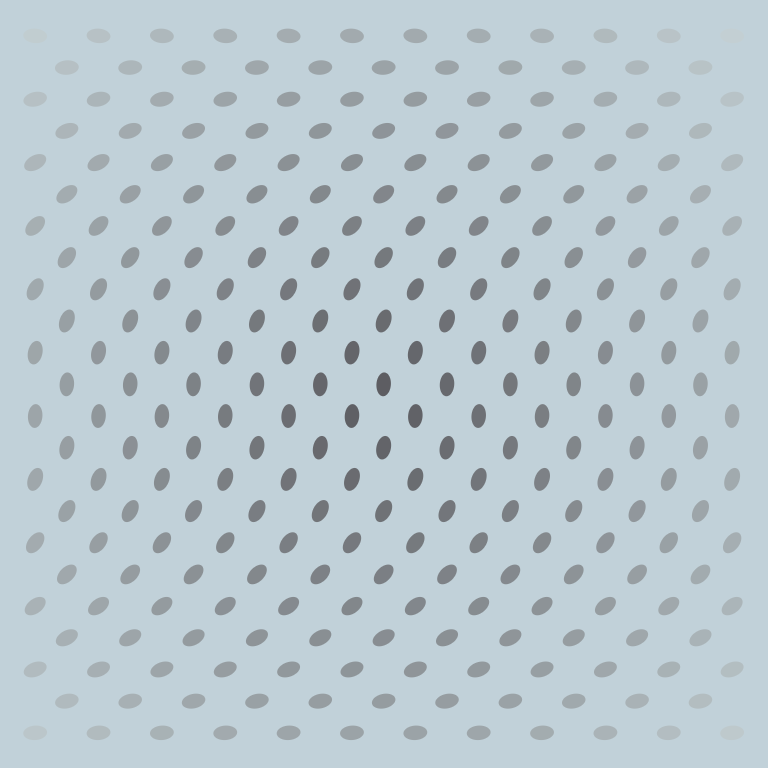
This pattern is drawn by a Shadertoy shader. Its source:

```glsl
// A staggered lattice of small ellipses on pale blue. Each row turns its
// ellipses from upright near the middle to flat at the top and bottom, and
// each dot takes one flat shade set by its distance from a focal point.

const float PITCH = 0.04125;          // row spacing, half the column spacing
const float LAST = 22.0;              // highest row and half-column index
const vec2 FIRST_DOT = vec2(0.0458);  // lower left dot
const vec2 FOCUS = vec2(0.491, 0.479);

// Approximate signed distance to an axis-aligned ellipse
float ellipseDistance(vec2 p, vec2 radii) {
    float k = length(p / radii);
    float slope = length(p / (radii * radii));
    return k * (k - 1.0) / max(slope, 1e-4);
}

// Dark grey at the focus, fading to a pale tint far away
vec3 dotColour(float r) {
    return vec3(0.35, 0.35, 0.37) + vec3(0.59, 0.66, 0.65) * r + 0.3 * pow(r, 6.0);
}

void mainImage(out vec4 fragColor, in vec2 fragCoord) {
    float side = min(iResolution.x, iResolution.y);
    vec2 uv = (fragCoord - 0.5 * iResolution.xy) / side + 0.5;

    // Nearest lattice point; odd rows shift by half a column
    vec2 grid = (uv - FIRST_DOT) / PITCH;
    float row = clamp(floor(grid.y + 0.5), 0.0, LAST);
    float shift = mod(row, 2.0);
    float column = floor((grid.x - shift) * 0.5 + 0.5) * 2.0 + shift;
    column = clamp(column, shift, LAST - shift);
    vec2 center = FIRST_DOT + PITCH * vec2(column, row);

    // Long axis turns an equal step per row away from the focal height
    float angle = radians(90.0 - 8.18 * abs(row - 10.5));
    vec2 axis = vec2(cos(angle), sin(angle));
    vec2 offset = uv - center;
    vec2 local = vec2(dot(offset, axis), dot(offset, vec2(-axis.y, axis.x)));

    // Flat dot over the background with a one pixel soft edge
    float d = ellipseDistance(local, vec2(0.0155, 0.0094));
    float cover = clamp(0.5 - d * side, 0.0, 1.0);
    vec3 background = vec3(0.757, 0.82, 0.85);
    vec3 colour = mix(background, dotColour(distance(center, FOCUS)), cover);
    fragColor = vec4(colour, 1.0);
}
```
